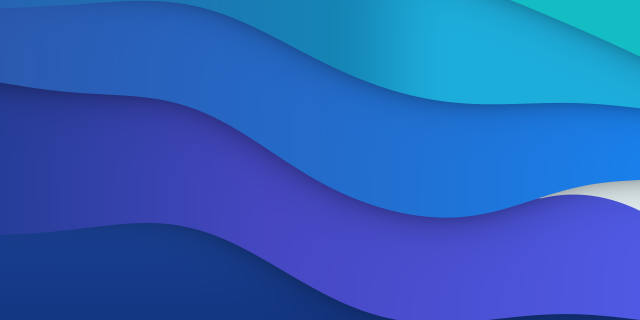
Reproduce this background procedurally as a Shadertoy shader.

```glsl
// Overlapping wavy paper sheets in teal, cyan, blue and violet over navy.
// Each edge is a sloped line plus layered sines; every sheet is a horizontal
// colour ramp and drops a soft shadow onto the sheet beneath it.

const float PI = 3.14159265;

// Three-stop ramp with its middle colour at position m.
vec3 ramp(vec3 a, vec3 b, vec3 c, float m, float x) {
    vec3 first = mix(a, b, clamp(x / m, 0.0, 1.0));
    return mix(first, c, clamp((x - m) / (1.0 - m), 0.0, 1.0));
}

// Signed distance above an edge of given height and slope.
float above(vec2 uv, float height, float slope) {
    float s = slope * iResolution.y / iResolution.x;
    return (uv.y - height) / sqrt(1.0 + s * s);
}

// Distance above a line between two end heights, bent by seven harmonics.
float waveEdge(vec2 uv, float left, float right, vec4 low, vec3 high) {
    float height = mix(left, right, uv.x);
    float slope = right - left;
    for (int i = 0; i < 7; i++) {
        float amp = i < 4 ? low[i] : high[i - 4];
        float freq = PI * float(i + 1);
        height += amp * sin(freq * uv.x);
        slope += amp * freq * cos(freq * uv.x);
    }
    return above(uv, height, slope);
}

// Coverage of the region above an edge, smoothed over about one pixel.
float cover(float d) {
    return clamp(0.5 + d * iResolution.y, 0.0, 1.0);
}

// Darkening factor below an edge.
float shadow(float d, float strength, float width) {
    return 1.0 - strength * exp(-max(-d, 0.0) / width);
}

// Shade what lies below the edge, then lay the sheet on top.
vec3 layer(vec3 under, vec3 sheet, float d, float strength, float width) {
    return mix(under * shadow(d, strength, width), sheet, cover(d));
}

void mainImage(out vec4 fragColor, in vec2 fragCoord) {
    vec2 uv = fragCoord / iResolution.xy;
    float x = uv.x;
    float fadeIn = smoothstep(0.0, 0.4, x);

    // Edges, from bottom to top
    float violetEdge = waveEdge(uv, 0.2656, 0.0,
        vec4(-0.0102, 0.0839, 0.0294, -0.0241), vec3(-0.0047, -0.0020, 0.0));
    float blueEdge = waveEdge(uv, 0.7422, 0.4375,
        vec4(-0.1338, 0.0971, 0.0196, -0.0242), vec3(-0.0027, -0.0064, 0.0027));
    float cyanEdge = waveEdge(uv, 0.974, 0.6615,
        vec4(0.0095, 0.0802, 0.0141, -0.0179), vec3(-0.0022, -0.0024, 0.0010));
    float t = x - 0.797;
    float tealEdge = above(uv, 1.0 - 0.80 * t - 0.35 * t * t, -0.80 - 0.70 * t);

    // Upper rim of the violet sheet; it shows only beside the pale gap
    float r = max(x - 0.896, -0.05);
    float rim = 0.392 - 4.7 * r * r + max(0.8 - x, 0.0);
    float gap = above(uv, rim, -9.4 * r);

    // Sheet colours
    vec3 navy = mix(vec3(0.075, 0.21, 0.51), vec3(0.10, 0.25, 0.57), uv.y * 3.5);
    vec3 violet = ramp(vec3(0.15, 0.24, 0.60), vec3(0.275, 0.28, 0.76),
                       vec3(0.31, 0.35, 0.89), 0.42, x);
    vec3 blue = ramp(vec3(0.17, 0.35, 0.69), vec3(0.14, 0.42, 0.79),
                     vec3(0.10, 0.50, 0.92), 0.5, x);
    vec3 cyan = ramp(vec3(0.15, 0.39, 0.70), vec3(0.08, 0.52, 0.71),
                     vec3(0.12, 0.69, 0.86), 0.52, x);
    cyan = mix(cyan, vec3(0.115, 0.68, 0.86), smoothstep(0.53, 0.72, x));
    vec3 teal = vec3(0.08, 0.74, 0.77);
    vec3 pale = vec3(0.89, 0.94, 0.95);

    // Stack the sheets
    vec3 color = layer(navy, violet, violetEdge, 0.05 + 0.17 * fadeIn, 0.04);
    color = mix(color, pale, cover(gap));
    color = layer(color, blue, blueEdge, 0.27, 0.045);
    color = layer(color, cyan, cyanEdge, 0.04 + 0.19 * fadeIn, 0.035);
    color = layer(color, teal, tealEdge, 0.23, 0.04);

    fragColor = vec4(color, 1.0);
}
```
